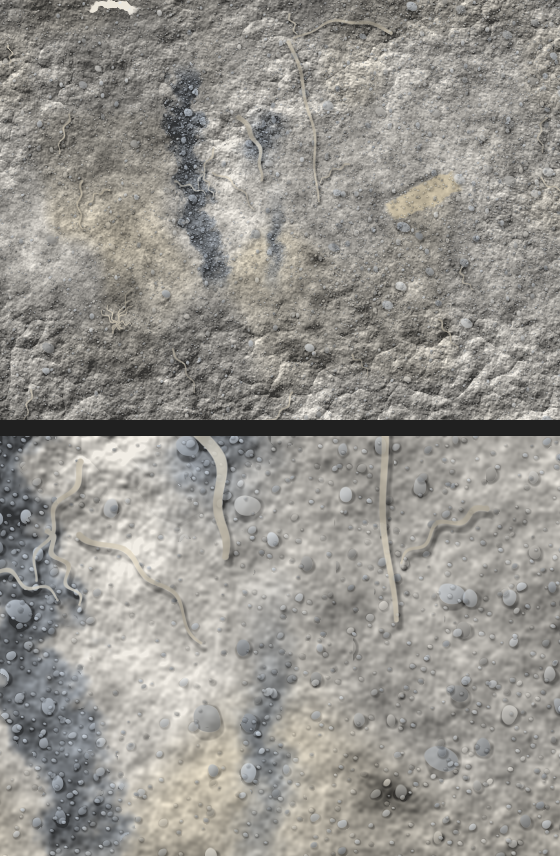
Top, the full canvas; bottom, a detail of the centre.
This texture is drawn by a WebGL 2 fragment shader. Its source:

```glsl
#version 300 es
precision highp float;

uniform vec2 u_resolution;
out vec4 fragColor;

const vec2 LIGHT = vec2(-0.45, 0.89);
const float RELIEF_STEP = 0.003;
const float RELIEF_GAIN = 5.6;
const float BASE_TONE = 0.60;
const float CLOD_SCALE = 25.0;
const float STONE_SCALE = 17.0;
const int STONE_LAYERS = 4;
const int LOOSE_ROOTS = 18;
const int TWIGS = 8;
const vec2 TWIG_BASE = vec2(0.28, 0.23);
const vec3 EARTH = vec3(1.018, 1.0, 0.965);
const vec3 OCHRE = vec3(1.06, 1.0, 0.87);
const vec3 WET_BLUE = vec3(0.95, 1.0, 1.06);

float hash(vec2 p) {
  return fract(sin(dot(p, vec2(127.1, 311.7))) * 43758.5453);
}

vec2 hash2(vec2 p) { return vec2(hash(p), hash(p + 37.3)); }

float noise(vec2 p) {
  vec2 i = floor(p), f = fract(p);
  f = f * f * (3.0 - 2.0 * f);
  return mix(mix(hash(i), hash(i + vec2(1, 0)), f.x),
             mix(hash(i + vec2(0, 1)), hash(i + vec2(1, 1)), f.x), f.y);
}

float fbm(vec2 p, int octaves) {
  float sum = 0.0, total = 0.0, amp = 0.5;
  for (int i = 0; i < octaves; i++) {
    sum += amp * noise(p);
    total += amp;
    p = mat2(1.6, 1.2, -1.2, 1.6) * p + 7.7;
    amp *= 0.56;
  }
  return sum / total;
}

// Squared distance to the nearest clod centre
float clods(vec2 p) {
  float nearest = 2.0;
  for (int i = 0; i < 9; i++) {
    vec2 c = floor(p) + vec2(i % 3 - 1, i / 3 - 1);
    vec2 d = c + hash2(c) - p;
    nearest = min(nearest, dot(d, d));
  }
  return nearest;
}

float blob(vec2 p, vec2 centre, vec2 radius) {
  vec2 q = (p - centre) / radius;
  return exp(-dot(q, q));
}

float height(vec2 p, float rough) {
  vec2 warp = 0.03 * vec2(noise(p * 22.0), noise(p * 22.0 + 9.0));
  return 1.1 * fbm(p * 9.0, 6) - 0.22 * rough * clods((p + warp) * CLOD_SCALE);
}

// Signed distance to a bent, tapering strand
float strand(vec2 p, vec2 a, vec2 b, float bend, float width) {
  vec2 d = b - a;
  float t = clamp(dot(p - a, d) / dot(d, d), 0.0, 1.0);
  float sway = bend * sin(3.14 * t) + 0.004 * sin(t * 15.0 + bend * 300.0);
  vec2 side = vec2(-d.y, d.x) / length(d);
  return length(p - a - d * t - side * sway) - width * (1.0 - 0.6 * t);
}

float roots(vec2 p) {
  float d = strand(p, vec2(0.69, 0.9), vec2(0.755, 0.52), 0.018, 0.0048);
  d = min(d, strand(p, vec2(0.93, 0.925), vec2(0.7, 0.905), -0.035, 0.005));
  d = min(d, strand(p, vec2(0.57, 0.72), vec2(0.62, 0.57), 0.02, 0.007));
  for (int i = 0; i < LOOSE_ROOTS; i++) {
    vec2 seed = vec2(i, 4), a = hash2(seed) * vec2(1.33, 1.0);
    float angle = -2.6 * hash(seed + 8.0) - 0.1;
    vec2 reach = (0.04 + 0.09 * hash(seed + 5.0)) * vec2(cos(angle), sin(angle));
    d = min(d, strand(p, a, a + reach, 0.03 * hash(seed + 2.0) - 0.015, 0.0026));
  }
  for (int i = 0; i < TWIGS; i++) {
    vec2 tip = (hash2(vec2(i, 61)) - vec2(0.5, 0.2)) * 0.1;
    d = min(d, strand(p, TWIG_BASE - 0.3 * tip, TWIG_BASE + tip, 0.003, 0.0022));
  }
  return d;
}

void main() {
  vec2 p = gl_FragCoord.xy / u_resolution.y;
  float pixel = 1.0 / u_resolution.y;
  float broad = fbm(p * 4.0 + 3.0, 4);
  float ragged = fbm(p * 28.0, 4) - 0.5;

  // Zones of the bank
  float bare = blob(p, vec2(0.24, 0.43), vec2(0.27, 0.13))
    + blob(p, vec2(0.62, 0.45), vec2(0.12, 0.18)) + 0.8 * blob(p, vec2(0.97, 0.62), vec2(0.2, 0.13));
  float foot = 1.0 - smoothstep(0.24, 0.36, p.y + 0.06 * p.x + 0.15 * ragged);
  float crown = blob(p, vec2(0.12, 0.8), vec2(0.32, 0.22));
  float rough = smoothstep(0.3, 0.8, broad + 0.35 * foot + 0.3 * crown - 0.4 * bare);
  float gravel = smoothstep(0.6, 0.85, p.x) * (1.0 - foot);

  // Wet seam and side trickles
  float seamX = 0.435 + 0.22 * max(0.84 - p.y, 0.0) * (1.0 - p.y) + 0.09 * ragged;
  float wet = (1.0 - smoothstep(0.014, 0.042, abs(p.x - seamX)))
    * smoothstep(0.3, 0.36, p.y) * (1.0 - smoothstep(0.8, 0.86, p.y));
  wet += blob(p + 0.06 * ragged, vec2(0.655, 0.42), vec2(0.02, 0.08))
    + blob(p + 0.08 * ragged, vec2(0.625, 0.67), vec2(0.035, 0.055));
  wet = min(wet, 1.0);

  // Lit earth
  float slope = height(p, rough) - height(p + LIGHT * RELIEF_STEP, rough);
  float tone = BASE_TONE + slope * RELIEF_GAIN * mix(0.6, 1.2, rough);
  tone += 0.38 * (broad - 0.5) + 0.3 * ragged + 0.11 * bare - 0.05 * rough;
  tone += 0.12 * (noise(p * 230.0) - 0.5) - 0.24 * wet;
  tone -= 0.13 * smoothstep(0.86, 0.99, p.y + 0.2 * ragged);
  vec3 tint = mix(EARTH, OCHRE, 0.45 * smoothstep(0.45, 0.7, noise(p * 6.0)) * (0.4 + bare));
  tint = mix(tint, WET_BLUE, 0.8 * wet);

  // Cut face and hollow
  vec2 cut = mat2(0.9, -0.43, 0.43, 0.9) * (p - vec2(1.01, 0.535)) + 0.025 * ragged;
  vec2 inside = 1.0 - smoothstep(vec2(0.08, 0.024), vec2(0.095, 0.03), abs(cut));
  float face = inside.x * inside.y;
  tone = mix(tone, 0.73 + 0.25 * ragged, 0.75 * face);
  tint = mix(tint, OCHRE, face);
  tone -= 0.2 * blob(cut, vec2(0.0, 0.035), vec2(0.08, 0.006));
  tone -= 0.34 * blob(p + 0.03 * ragged, vec2(0.757, 0.385), vec2(0.028, 0.018));

  // Stones, coarse to fine
  float scale = STONE_SCALE;
  for (int i = 0; i < STONE_LAYERS; i++) {
    float turn = 0.5 + float(i), soft = pixel * scale;
    mat2 spin = mat2(cos(turn), sin(turn), -sin(turn), cos(turn));
    vec2 q = spin * p * scale, up = spin * LIGHT;
    vec2 cell = floor(q), rnd = hash2(cell + turn);
    vec2 d = fract(q) - 0.3 - 0.4 * rnd;
    float radius = 0.1 + 0.15 * hash(cell + 3.1);
    float edge = radius - 0.09 * (noise(q * 4.0) - 0.5);
    float share = 0.07 + 0.05 * float(i) + 0.22 * gravel + 0.5 * wet;
    float present = step(hash(cell + 9.4), share);
    float stone = present * (1.0 - smoothstep(-soft, soft, length(d * vec2(1.0, 1.3)) - edge));
    float shade = present * (1.0 - smoothstep(-soft, 2.0 * soft, length(d + up * 0.07) - edge));
    tone -= 0.16 * shade * (1.0 - stone);
    float body = 0.5 + 0.26 * rnd.x + 0.14 * dot(d, up) / radius + 0.2 * ragged;
    tone = mix(tone, body, 0.8 * stone);
    tint = mix(tint, WET_BLUE, stone * rnd.y * 0.6);
    scale *= 1.9;
  }

  // Pale chalk on the upper edge
  float chalk = blob(p + 0.08 * ragged, vec2(0.28, 0.99), vec2(0.07, 0.02));
  tone = mix(tone, 0.9, smoothstep(0.4, 0.6, chalk));

  // Roots with cast shadow
  float root = 1.0 - smoothstep(-pixel, pixel, roots(p));
  float shadow = 1.0 - smoothstep(-pixel, 3.0 * pixel, roots(p + LIGHT * 0.006));
  tone -= 0.17 * shadow * (1.0 - root);
  tone = mix(tone, 0.7 + 0.5 * ragged, 0.8 * root);
  tint = mix(tint, OCHRE, 0.5 * root);

  fragColor = vec4(min(clamp(tone, 0.2, 0.93) * tint, 1.0), 1.0);
}
```
